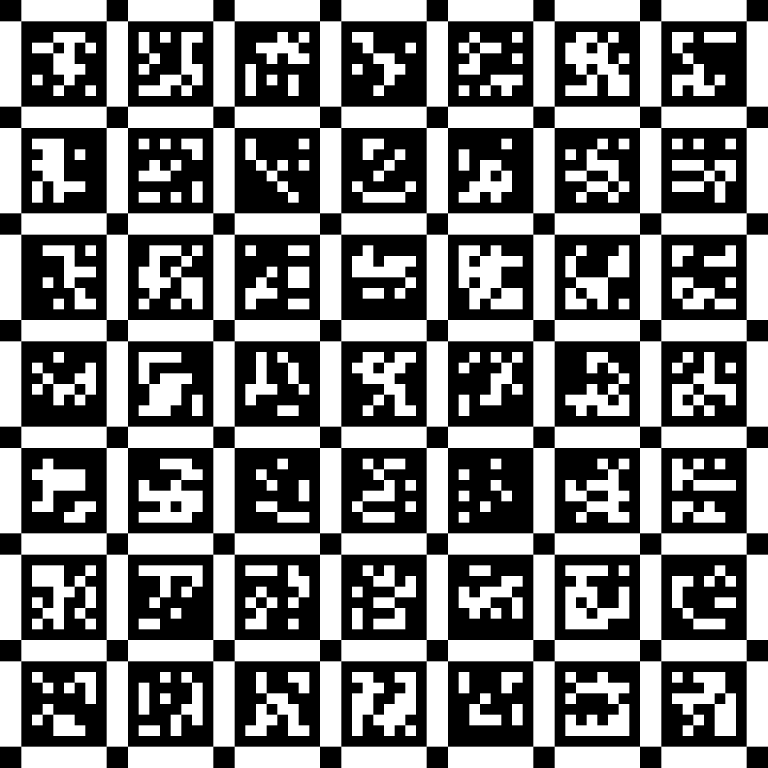
A three.js fragment shader for this pattern:

```glsl
varying vec2 vUv;

float hash(vec2 p) {
  vec3 q = fract(p.xyx * 0.1031);
  q += dot(q, q.yzx + 33.33);
  return fract((q.x + q.y) * q.z);
}

// Brightness of one square module: 0 black, 1 white
float moduleShade(vec2 cell) {
  vec2 local = mod(cell + 0.5, 10.0);

  // Two-module gaps, white with black squares where they cross
  vec2 gap = 1.0 - step(2.0, local);
  if (gap.x + gap.y > 0.5) return 1.0 - gap.x * gap.y;

  // Black tag with a one-module border around 6 x 6 random bits
  vec2 fromCenter = abs(local - 6.0);
  float payload = step(max(fromCenter.x, fromCenter.y), 3.0);
  return payload * step(hash(cell + 17.0), 0.46);
}

void main() {
  // Seven tags each way, ten modules apart, plus the closing gap
  vec2 p = vUv * 72.0;
  vec2 pixel = fwidth(p);

  // Blend the four nearest modules by their coverage of the pixel
  vec2 corner = floor(p - 0.5);
  vec2 blend = clamp((p - corner - 1.0) / pixel + 0.5, 0.0, 1.0);
  float lower = mix(moduleShade(corner), moduleShade(corner + vec2(1.0, 0.0)), blend.x);
  float upper = mix(moduleShade(corner + vec2(0.0, 1.0)), moduleShade(corner + 1.0), blend.x);

  gl_FragColor = vec4(vec3(mix(lower, upper, blend.y)), 1.0);
}
```
